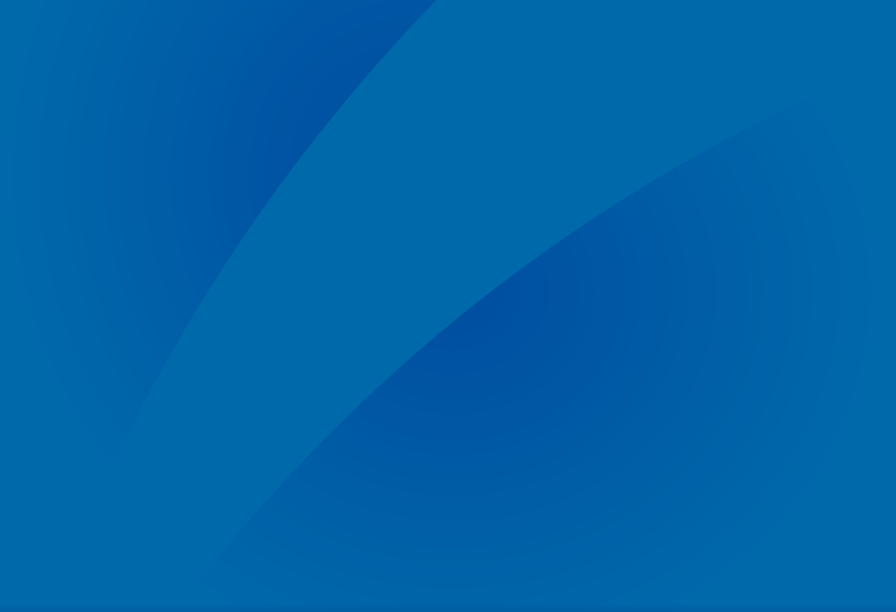
A WebGL 2 fragment shader for this background:

```glsl
#version 300 es
precision highp float;

uniform vec2 u_resolution;
out vec4 outColor;

const vec3 BASE_BLUE = vec3(0.0, 0.412, 0.667);
const vec3 LEFT_SHADE = vec3(0.0, 0.292, 0.627);
const vec3 RIGHT_SHADE = vec3(0.0, 0.303, 0.627);
const vec3 RIM_SHADE = vec3(0.0, 0.355, 0.62);

// Signed distance to a circle, negative inside
float circleDistance(vec2 p, vec2 center, float radius) {
    return length(p - center) - radius;
}

// Smooth coverage of the negative side of a distance
float coverage(float distance, float softness) {
    return 1.0 - smoothstep(-softness, softness, distance);
}

// Elliptical falloff from one at the center to zero at the radii
float ellipseGlow(vec2 p, vec2 center, vec2 radii) {
    return clamp(1.0 - length((p - center) / radii), 0.0, 1.0);
}

void main() {
    // Height spans one unit
    vec2 p = gl_FragCoord.xy / u_resolution.y;
    float softness = max(0.001, 0.75 / u_resolution.y);

    // Large arcs bounding the flat central band
    float leftArc = circleDistance(p, vec2(2.754, -0.985), 2.847);
    float rightArc = circleDistance(p, vec2(2.470, -1.634), 2.727);

    // Deep blue glows cut off by the arcs
    float leftGlow = ellipseGlow(p, vec2(0.665, 0.715), vec2(0.656, 0.722));
    float rightGlow = ellipseGlow(p, vec2(0.741, 0.525), vec2(0.694, 0.608));

    vec3 color = BASE_BLUE;
    color = mix(color, LEFT_SHADE, leftGlow * coverage(-leftArc, softness));
    color = mix(color, RIGHT_SHADE, rightGlow * coverage(rightArc, softness));

    // Thin shade along the bottom rim
    float rim = 1.0 - smoothstep(0.0, 0.016, p.y);
    color = mix(color, RIM_SHADE, 0.7 * rim);

    outColor = vec4(color, 1.0);
}
```
